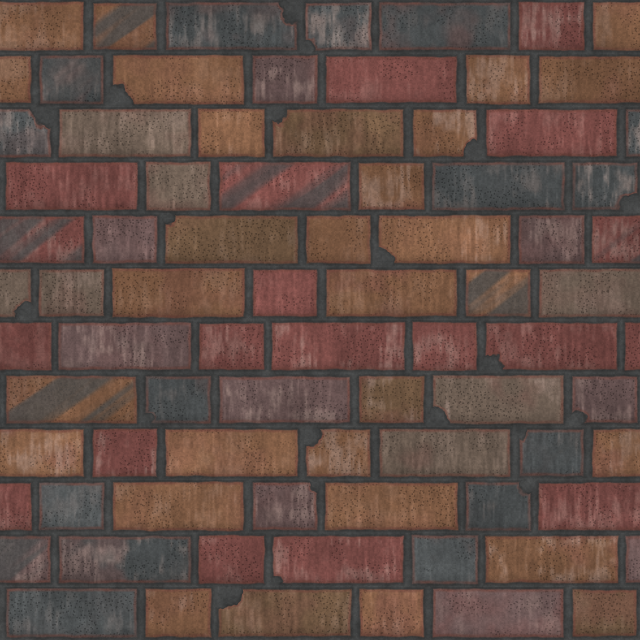
This texture is drawn by a three.js fragment shader. Its source:

```glsl
// Weathered Flemish-bond brick wall: long and short bricks in dark mortar.
varying vec2 vUv;

// Layout, in units of one course height
const float COURSES = 12.0;
const float PAIRS = 3.0;            // long + short pairs across
const float PAIR_WIDTH = 4.0;
const float LONG_CELL = 2.625;
const float FIRST_OFFSET = 3.03;    // start of a long brick in the top course
const vec2 HALF_JOINT = vec2(0.078, 0.052);
const float EDGE_SOFT = 0.022;
const float EDGE_WOBBLE = 0.045;

// Wear
const float CHIP_SHARE = 0.26;
const float SMEAR_SHARE = 0.15;
const float STREAK_DEPTH = 0.26;
const float GRAIN_DEPTH = 0.22;

// Colours
const vec3 MORTAR = vec3(0.255, 0.258, 0.257);
const vec3 ORANGE = vec3(0.485, 0.350, 0.262);
const vec3 RED    = vec3(0.450, 0.278, 0.260);
const vec3 SLATE  = vec3(0.292, 0.303, 0.305);
const vec3 MAUVE  = vec3(0.390, 0.315, 0.308);
const vec3 TAUPE  = vec3(0.430, 0.370, 0.325);
const vec3 BROWN  = vec3(0.430, 0.335, 0.255);
const vec3 ROSE   = vec3(0.470, 0.300, 0.280);
const vec3 RIM    = vec3(0.440, 0.270, 0.235);
const vec3 PALE   = vec3(0.600, 0.515, 0.480);

float hash(vec2 p) {
  vec3 q = fract(p.xyx * 0.1031);
  q += dot(q, q.yzx + 33.33);
  return fract((q.x + q.y) * q.z);
}

float noise(vec2 p) {
  vec2 i = floor(p), f = fract(p);
  f = f * f * (3.0 - 2.0 * f);
  return mix(mix(hash(i), hash(i + vec2(1.0, 0.0)), f.x),
             mix(hash(i + vec2(0.0, 1.0)), hash(i + vec2(1.0, 1.0)), f.x), f.y);
}

float layeredNoise(vec2 p) {
  return 0.55 * noise(p) + 0.29 * noise(p * 2.1 + 7.3) + 0.16 * noise(p * 4.3 + 19.1);
}

// Distance to the nearest scattered point
float cellular(vec2 p) {
  vec2 cell = floor(p);
  float nearest = 2.0;
  for (int y = -1; y <= 1; y++) {
    for (int x = -1; x <= 1; x++) {
      vec2 c = cell + vec2(float(x), float(y));
      nearest = min(nearest, length(c + vec2(hash(c), hash(c + 57.0)) - p));
    }
  }
  return nearest;
}

vec3 brickColour(float pick) {
  vec3 c = mix(ORANGE, RED, step(0.25, pick));
  c = mix(c, SLATE, step(0.53, pick));
  c = mix(c, MAUVE, step(0.67, pick));
  c = mix(c, TAUPE, step(0.82, pick));
  return mix(c, BROWN, step(0.93, pick));
}

void main() {
  // Courses run downward, each shifted by a quarter pair
  vec2 p = vec2(vUv.x, 1.0 - vUv.y) * COURSES;
  float course = floor(p.y);
  float along = p.x - FIRST_OFFSET + course;
  float pair = floor(along / PAIR_WIDTH);
  float local = along - pair * PAIR_WIDTH;
  float isShort = step(LONG_CELL, local);
  vec2 id = vec2(mod(pair, PAIRS) * 2.0 + isShort, course) + 3.0;

  // Brick outline with a wavering edge
  float cellWidth = mix(LONG_CELL, PAIR_WIDTH - LONG_CELL, isShort);
  float centre = isShort * LONG_CELL + 0.5 * cellWidth;
  vec2 q = vec2(local - centre, fract(p.y) - 0.493);
  vec2 halfSize = vec2(0.5 * cellWidth, 0.5) - HALF_JOINT;
  halfSize -= 0.025 * vec2(hash(id + 11.0), hash(id + 23.0)) - 0.008;
  vec2 box = abs(q) - halfSize;
  float d = length(max(box, 0.0)) + min(max(box.x, box.y), 0.0);
  d += EDGE_WOBBLE * (layeredNoise(p * 3.5) - 0.5);

  // Broken corners
  vec2 corner = halfSize * sign(vec2(hash(id + 31.0), hash(id + 43.0)) - 0.5);
  float chipped = step(hash(id + 59.0), CHIP_SHARE);
  float chipSize = mix(-1.0, mix(0.13, 0.38, hash(id + 67.0)), chipped);
  d = max(d, chipSize - length(q - corner) + 0.25 * (layeredNoise(p * 4.5) - 0.5));
  float brickMask = smoothstep(EDGE_SOFT, -EDGE_SOFT, d);

  // Shared surface textures
  float blotch = layeredNoise(p * 1.5 + id * 5.0);
  float streak = 0.6 * noise(p * vec2(15.0, 1.8)) + 0.4 * noise(p * vec2(27.0, 6.0));
  float grain = 0.5 * noise(p * 20.0) + 0.5 * noise(p * 41.0);
  float pits = smoothstep(0.32, 0.08, cellular(p * 13.0));

  // Fired clay: base hue, mottling, pale wear and vertical drag marks
  vec3 brick = brickColour(hash(id * 7.0 + 5.0));
  brick *= 0.94 + 0.14 * hash(id + 71.0);
  brick = mix(brick, ROSE, 0.4 * smoothstep(0.45, 0.75, blotch) * hash(id + 83.0));
  float wear = smoothstep(0.46, 0.74, 0.65 * layeredNoise(p * 2.3 + 40.0) + 0.35 * streak);
  brick = mix(brick, PALE, wear * mix(0.12, 0.55, hash(id + 97.0)));
  brick *= 1.0 + STREAK_DEPTH * (streak - 0.5) * mix(0.4, 1.3, hash(id + 101.0));
  brick *= 0.84 + 0.32 * layeredNoise(p * 0.9 + 13.0);
  brick *= 1.0 - 0.22 * pits * smoothstep(0.35, 0.65, noise(p * 3.0 + 9.0));

  // Mortar smears, reddish rim and shaded lower edge
  float smear = smoothstep(0.46, 0.62, layeredNoise(p * vec2(0.9, 1.5) + q.yx + 70.0));
  brick = mix(brick, MORTAR * 1.12, 0.75 * smear * step(hash(id + 113.0), SMEAR_SHARE));
  float rim = smoothstep(0.075, 0.02, -d) * (0.25 + 0.5 * noise(p * 5.0));
  brick = mix(brick, RIM, rim);
  brick *= 1.0 - 0.14 * smoothstep(0.22, 0.46, q.y);

  // Sandy mortar, darker beside the bricks
  vec3 mortar = MORTAR * (0.84 + 0.32 * layeredNoise(p * 4.0 + 3.0));
  mortar *= mix(0.84, 1.04, smoothstep(0.0, 0.08, d));

  vec3 colour = mix(mortar, brick, brickMask);
  colour *= 1.0 + GRAIN_DEPTH * (grain - 0.5);
  gl_FragColor = vec4(colour, 1.0);
}
```
